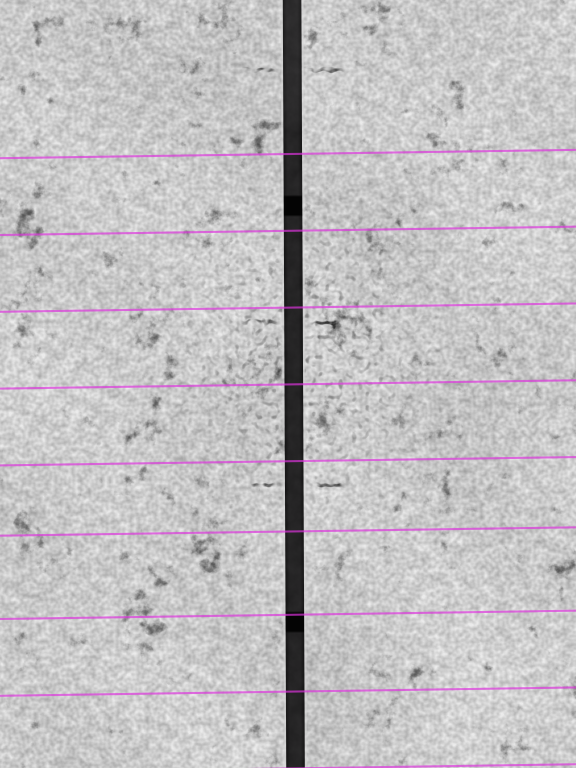
Reproduce this texture procedurally as a WebGL 2 fragment shader.

```glsl
#version 300 es
precision highp float;
uniform vec2 u_resolution;
out vec4 fragColor;

vec2 gradientAt(vec2 cell) {
    vec3 h = fract(cell.xyx * vec3(0.1031, 0.1030, 0.0973));
    h += dot(h, h.yzx + 33.33);
    float angle = 6.2832 * fract((h.x + h.y) * h.z);
    return vec2(cos(angle), sin(angle));
}

float gradientNoise(vec2 p) {
    vec2 i = floor(p), f = p - i;
    vec2 w = f * f * f * (f * (f * 6.0 - 15.0) + 10.0);
    vec2 e = vec2(1.0, 0.0);
    float low = mix(dot(gradientAt(i), f), dot(gradientAt(i + e), f - e), w.x);
    float high = mix(dot(gradientAt(i + e.yx), f - e.yx), dot(gradientAt(i + 1.0), f - 1.0), w.x);
    return mix(low, high, w.y);
}

float fbm(vec2 p) {
    float sum = 0.0, gain = 0.5;
    for (int k = 0; k < 4; k++) {
        sum += gain * gradientNoise(p);
        p = mat2(1.6, 1.2, -1.2, 1.6) * p + 17.3;
        gain *= 0.5;
    }
    return sum;
}

// Coverage of a band of the given half width, softened over one pixel
float band(float d, float halfWidth, float pixel) {
    return clamp((halfWidth - abs(d)) / pixel + 0.5, 0.0, 1.0);
}

// Mottled stone, with stains gathered around the middle of the joint
float stoneTone(vec2 p, float side) {
    vec2 q = p + vec2(3.7 * step(0.0, side) + 2.0, 5.0);
    vec2 slanted = mat2(0.8, 0.5, -0.6, 1.1) * q;
    vec2 c = (p - vec2(0.4, 0.54)) / vec2(0.17, 0.2);
    float wear = exp(-dot(c, c));
    float tone = 0.795 + 0.2 * fbm(slanted * 58.0) + 0.14 * gradientNoise(q * 185.0);
    tone += 0.06 * gradientNoise(q * 5.0);
    float stain = 0.9 * fbm(q * 13.0) + 0.75 * fbm(q * 52.0 + 9.0) + 0.07 * wear;
    tone -= 0.4 * smoothstep(0.17, 0.52, stain);
    tone -= 0.22 * wear * smoothstep(0.1, 0.5, gradientNoise(q * 115.0 + 4.0));

    // Short ragged scratches on both sides of the joint
    vec3 heights = vec3(0.909, 0.58, 0.368);
    float ragged = gradientNoise(q * 95.0);
    for (int k = 0; k < 3; k++) {
        float dy = abs(p.y - heights[k] + 0.004 * ragged);
        float reach = abs(abs(side) - 0.044);
        float scratch = smoothstep(0.0035, 0.0008, dy) * smoothstep(0.026, 0.012, reach);
        tone -= 0.42 * scratch * smoothstep(-0.25, 0.15, gradientNoise(q * 70.0));
    }
    return clamp(tone, 0.2, 0.92);
}

void main() {
    float pixel = 1.0 / u_resolution.y;
    vec2 p = gl_FragCoord.xy * pixel;
    float side = p.x - 0.3848 + 0.0045 * p.y;

    // Slabs with a pale lip along the joint
    float tone = stoneTone(p, side);
    tone = mix(tone, 0.84, 0.55 * band(abs(side) - 0.0135, 0.0015, pixel));
    vec3 color = vec3(tone);

    // Dark joint with two black spacers
    float jointTone = 0.145 + 0.05 * fbm(p * 60.0) + 0.03 * smoothstep(0.82, 0.87, p.y);
    jointTone -= 0.05 * smoothstep(0.006, 0.012, abs(side));
    float spacer = abs(p.y - 0.461) - 0.271;
    jointTone = mix(jointTone, 0.015, smoothstep(0.015, 0.011, abs(spacer)));
    vec3 joint = jointTone * vec3(1.0, 0.98, 1.0);
    color = mix(color, joint, band(side, 0.0121, pixel));

    // Thin, gently rising magenta lines at tenths of the height
    for (int k = 0; k < 9; k++) {
        float height = 0.794 - 0.1 * float(k) + 0.0145 * p.x;
        height += k == 5 ? 0.0085 : 0.0;
        float coverage = band(p.y - height, 0.0007 + 0.5 * pixel, pixel);
        float strength = 0.0014 / (0.0014 + 0.5 * pixel);
        color = mix(color, vec3(0.87, 0.2, 0.87), coverage * strength);
    }
    fragColor = vec4(color, 1.0);
}
```
